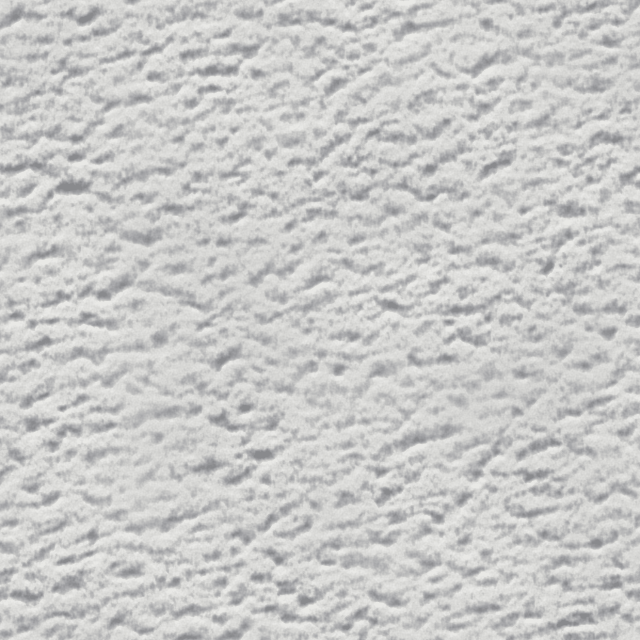
Give the GLSL for this texture, as a Shadertoy shader.

```glsl
vec2 hash2(vec2 cell) {
    vec2 k = vec2(dot(cell, vec2(127.1, 311.7)), dot(cell, vec2(269.5, 183.3)));
    return 2.0 * fract(sin(k) * 43758.5453) - 1.0;
}

float gradientNoise(vec2 p) {
    vec2 i = floor(p), f = fract(p);
    vec2 u = f * f * f * (f * (f * 6.0 - 15.0) + 10.0);
    float a = dot(hash2(i), f);
    float b = dot(hash2(i + vec2(1, 0)), f - vec2(1, 0));
    float c = dot(hash2(i + vec2(0, 1)), f - vec2(0, 1));
    float d = dot(hash2(i + vec2(1, 1)), f - vec2(1, 1));
    return mix(mix(a, b, u.x), mix(c, d, u.x), u.y);
}

// Wind-packed snow: wide lumps, rising slightly to the right, with crumbly edges
float snowHeight(vec2 p) {
    vec2 q = vec2(p.x + 0.15 * p.y, p.y - 0.2 * p.x);
    q += 0.012 * vec2(gradientNoise(p * 14.0), gradientNoise(p * 14.0 + 37.0));
    float lumps = gradientNoise(q * vec2(26.0, 42.0));
    lumps += 0.55 * gradientNoise(q * vec2(48.0, 70.0) + 17.3);
    lumps -= 0.8 * lumps * lumps;
    float crumbs = 0.3 * gradientNoise(p * vec2(115.0, 95.0) + 5.7);
    crumbs += 0.14 * gradientNoise(p * 210.0 + 71.9);
    return lumps + crumbs;
}

void mainImage(out vec4 fragColor, in vec2 fragCoord) {
    vec2 p = fragCoord / iResolution.y;
    float height = snowHeight(p);
    float relief = 1.0 + 0.9 * gradientNoise(p * 6.0 + 3.1);

    // Low sun from above: rims shade the hollows beneath them
    float shadow = 0.0;
    for (int i = 1; i <= 8; i++) {
        float reach = 0.0025 * float(i);
        float rise = snowHeight(p + vec2(-0.15, 1.0) * reach) - height;
        shadow = max(shadow, rise - 8.0 * reach);
    }
    shadow = 1.0 - exp(-2.0 * relief * shadow);
    float facing = height - snowHeight(p + vec2(-0.001, 0.006));

    // Fine grain, vertical streaks and broad drifts
    float grain = 0.05 * gradientNoise(p * 300.0 + 11.0);
    float streaks = 0.04 * gradientNoise(p * vec2(170.0, 50.0) + 23.0);
    float drifts = 0.04 * gradientNoise(p * 4.0 + 9.0);

    float tone = 0.835 - 0.27 * shadow + 0.15 * relief * facing;
    tone = clamp(tone + grain + streaks * shadow + drifts, 0.54, 0.91);

    // Warm light, cool shade
    vec3 tint = mix(vec3(-0.003, 0.0, 0.012), vec3(0.002, 0.002, -0.007),
                    smoothstep(0.6, 0.86, tone));
    fragColor = vec4(tone + tint, 1.0);
}
```
